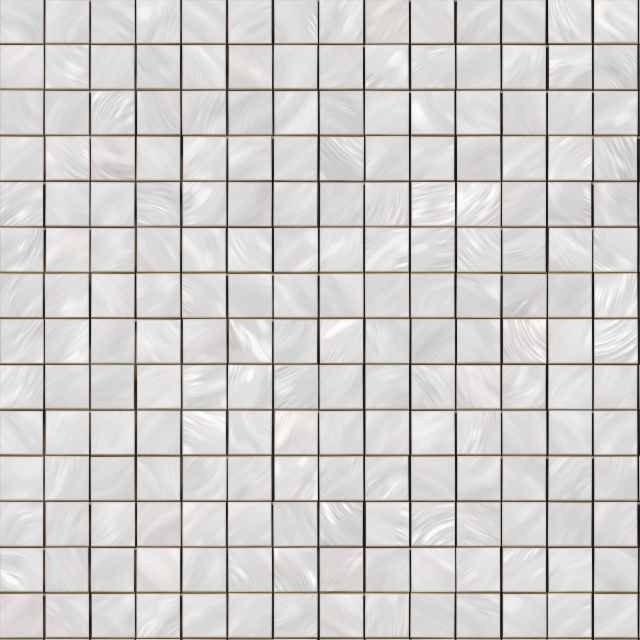
Write a Shadertoy shader that draws this pattern.

```glsl
// Mother-of-pearl mosaic: a 14 by 14 grid of slightly uneven square tiles.
// Each tile gets soft slanted veils, fine scratch-like growth lines and a faint
// tint; the joints are near black upright and tan with a dark underside across.

float hash(vec2 p) {
    vec3 h = fract(vec3(p.xyx) * 0.1031);
    h += dot(h, h.yzx + 33.33);
    return fract((h.x + h.y) * h.z);
}

vec2 hash2(vec2 p) {
    return vec2(hash(p + 17.3), hash(p + 71.9));
}

float noise(vec2 p) {
    vec2 i = floor(p), f = fract(p);
    f = f * f * (3.0 - 2.0 * f);
    return mix(mix(hash(i), hash(i + vec2(1, 0)), f.x),
               mix(hash(i + vec2(0, 1)), hash(i + vec2(1, 1)), f.x), f.y);
}

mat2 rotate(float a) {
    return mat2(cos(a), sin(a), -sin(a), cos(a));
}

// Nacre surface; q runs from -0.5 to 0.5 across one tile
vec3 nacre(vec2 q, vec2 id) {
    vec2 seed = 40.0 * hash2(id) + 50.0;
    float lustre = pow(hash(id + 5.1), 2.0);

    // Grain slants up to the right on most tiles, down on the others
    float slant = mix(0.45, 1.15, hash(id + 9.4));
    slant *= hash(id + 12.7) < 0.62 ? -1.0 : 1.0;
    vec2 s = rotate(slant) * q;
    s.y += (hash(id + 2.6) - 0.5) * 0.9 * s.x * s.x;

    // Broad veils drawn out along the grain, gently bent
    float bend = noise(q * 1.6 + seed);
    float veil = noise(s * vec2(1.0, 2.6) + seed.yx + 0.7 * bend) - 0.5;
    float band = noise(s * vec2(1.1, 6.5) + seed + 1.2 * bend + 7.0) - 0.5;

    // Fine growth lines crossing the veils at a small angle, in patches
    vec2 g = rotate((hash(id + 31.0) - 0.5) * 0.9) * s;
    float patchy = smoothstep(0.35, 0.8, noise(q * 2.3 + seed + 13.0));
    float line = noise(vec2(g.x * 2.6, g.y * 24.0 + bend * 1.5) + seed) - 0.5;
    float scratch = noise(vec2(g.x * 4.0, g.y * 38.0 + bend) + seed.yx) - 0.5;
    float glint = smoothstep(0.1, 0.45, line) * patchy * lustre;

    // Pearly flash: a soft bright streak on the shinier tiles
    float flash = smoothstep(0.62, 0.95, noise(s * vec2(1.8, 4.5) + seed + 61.0));

    float light = 0.862 + 0.045 * (hash(id + 3.3) - 0.5);
    light += 0.065 * veil + 0.045 * band + 0.025 * q.y;
    light += line * patchy * (0.03 + 0.13 * lustre) + 0.04 * glint;
    light += scratch * (0.018 + 0.04 * patchy * lustre);
    light += flash * (0.03 + 0.07 * lustre);

    // Blush and rare warm tiles
    float blush = smoothstep(0.6, 0.9, noise(s * vec2(1.2, 2.6) + seed + 29.0));
    float warmth = smoothstep(0.88, 1.0, hash(id + 8.8));
    vec3 col = vec3(light) + vec3(0.0, -0.001, 0.002);
    col += vec3(0.012, -0.008, -0.016) * (0.8 * blush + 0.9 * warmth);
    return min(col, 0.98);
}

void mainImage(out vec4 fragColor, in vec2 fragCoord) {
    // Grid, shifted so the joints fall just off the canvas border
    vec2 p = fragCoord / iResolution.y * 14.0 + vec2(0.03, -0.04);
    float aa = 14.0 / iResolution.y;
    vec2 id = floor(p);
    vec2 q = fract(p) - 0.5;

    // Uneven setting: small shift, tilt and size change per tile
    vec2 shift = (hash2(id + 3.0) - 0.5) * vec2(0.018, 0.008);
    vec2 t = rotate((hash(id + 6.2) - 0.5) * 0.014) * (q - shift);
    vec2 halfSize = vec2(0.483, 0.483) - 0.009 * hash2(id + 21.0);
    vec2 inside = halfSize - abs(t);

    // Tile face, with a narrow warm shade along its rim
    vec3 col = nacre(t, id);
    float rim = 1.0 - smoothstep(0.0, 0.045, min(inside.x, inside.y));
    col = mix(col, vec3(0.72, 0.68, 0.64), 0.5 * rim);

    // Joint colours, with worn stretches
    float wear = noise(p * vec2(2.3, 2.9) + 8.0);
    vec3 sand = mix(vec3(0.50, 0.42, 0.33), vec3(0.64, 0.57, 0.47), wear);
    vec3 brown = vec3(0.27, 0.21, 0.16);
    vec3 black = vec3(0.08, 0.075, 0.075);
    float offJoint = q.y + 0.5 - step(0.0, q.y);
    vec3 ledge = mix(sand, brown, smoothstep(-0.012, 0.022, -offJoint));
    float leftness = 1.0 - smoothstep(2.0, 9.0, p.x);
    vec3 joint = mix(black, vec3(0.38, 0.31, 0.26), wear * (0.3 + 0.7 * leftness));

    // Horizontal joints first, upright joints over them
    vec2 gap = 1.0 - smoothstep(-0.6 * aa, 0.6 * aa, inside);
    col = mix(col, ledge, gap.y);
    col = mix(col, joint, gap.x);

    // Pale chips of mortar at a few crossings
    vec2 corner = fract(p + 0.5) - 0.5;
    float chipped = step(0.75, hash(floor(p + 0.5) + 44.0));
    float chip = 1.0 - smoothstep(0.02, 0.02 + aa, length(corner + vec2(0.0, 0.05)));
    col = mix(col, vec3(0.72, 0.70, 0.67), 0.7 * chip * chipped);

    fragColor = vec4(col, 1.0);
}
```
